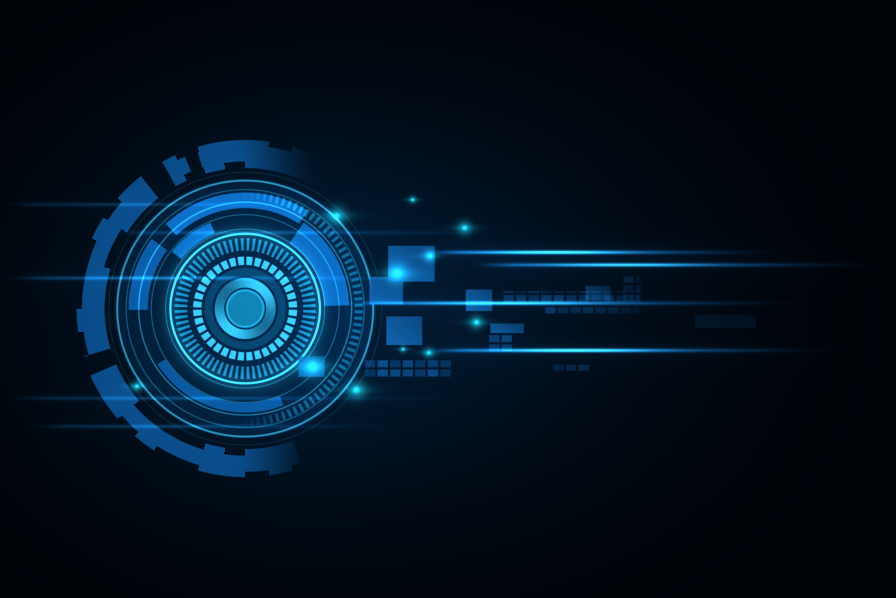
Reproduce this background procedurally as a WebGL 2 fragment shader.

```glsl
#version 300 es
precision highp float;
// A glowing technical dial on deep navy, with light streaks, panels and
// sparks running off to the right. Rings use polar bands and angular repeats;
// the rest uses box distances and Gaussian falloffs, all in canvas heights.
#define DIAL_CENTER vec2(0.410, 0.484)
#define GLOW_CENTER vec2(0.620, 0.490)
#define CELL_SIZE vec2(0.021, 0.0155)
#define NAVY vec3(0.000, 0.010, 0.027)
#define DEEP vec3(0.006, 0.088, 0.170)
#define BLUE vec3(0.050, 0.330, 0.580)
#define TEAL vec3(0.080, 0.500, 0.620)
#define CYAN vec3(0.250, 0.790, 0.880)
#define GEAR_STEPS 44.0

uniform vec2 u_resolution;
out vec4 fragColor;
const float TAU = 6.2831853;

// Streak: y, left, right, strength
const vec4 STREAKS[9] = vec4[](
  vec4(.658, .00, .60, .28), vec4(.611, .17, .90, .32), vec4(.535, .00, .76, .50),
  vec4(.578, .70, 1.33, 1.0), vec4(.557, .78, 1.50, .85), vec4(.493, .56, 1.37, .90),
  vec4(.414, .70, 1.42, 1.0), vec4(.334, .00, .82, .32), vec4(.287, .04, .72, .32));
// Panel and cell grid: center, half size
const vec4 PANELS[8] = vec4[](
  vec4(.688, .559, .039, .030), vec4(.646, .514, .028, .023),
  vec4(.676, .447, .030, .024), vec4(.801, .498, .022, .018),
  vec4(1.00, .510, .021, .012), vec4(.848, .451, .028, .008),
  vec4(1.213, .462, .051, .011), vec4(.521, .387, .022, .017));
const vec4 GRIDS[6] = vec4[](
  vec4(.682, .384, .0735, .0155), vec4(.955, .503, .115, .0100),
  vec4(.990, .480, .080, .006), vec4(.837, .426, .021, .0155),
  vec4(.955, .384, .0315, .006), vec4(1.056, .516, .0155, .022));
// Spark: position, radius
const vec3 SPARKS[11] = vec3[](
  vec3(.563, .639, .022), vec3(.777, .619, .016), vec3(.690, .666, .009),
  vec3(.719, .572, .014), vec3(.664, .543, .024), vec3(.797, .461, .016),
  vec3(.596, .348, .022), vec3(.523, .387, .026), vec3(.229, .354, .013),
  vec3(.674, .416, .008), vec3(.717, .410, .012));
// Thin ring: radius, half width, strength
const vec3 RINGS[7] = vec3[](
  vec3(.125, .0018, .95), vec3(.133, .0008, .35), vec3(.157, .0008, .35),
  vec3(.178, .0011, .45), vec3(.199, .0010, .30), vec3(.214, .0016, .60),
  vec3(.228, .0008, .12));
// Wide arc: inner radius, outer radius, middle turn, half turn
const vec4 ARCS[5] = vec4[](
  vec4(.132, .174, .080, .075), vec4(.163, .195, .450, .052),
  vec4(.168, .194, .265, .105), vec4(.158, .174, .700, .110),
  vec4(.135, .155, .353, .042));
// Gear piece: middle turn, half turn
const vec2 GEARS[4] = vec2[](
  vec2(.451, .095), vec2(.685, .120), vec2(.321, .011), vec2(.225, .072));

float hash(float n) {
  n = fract(n * 0.1031);
  n *= n + 33.33;
  return fract(n * (n + n));
}
float inside(float d, float px) { return 1.0 - smoothstep(-px, px, d); }
float band(float r, float lo, float hi, float px) {
  return inside(abs(r - 0.5 * (lo + hi)) - 0.5 * (hi - lo), px);
}
float sector(float turn, float mid, float halfTurn, float r, float px) {
  return inside((abs(fract(turn - mid + 0.5) - 0.5) - halfTurn) * TAU * r, px);
}
float ticks(float turn, float count, float fill, float r, float px) {
  return inside((abs(fract(turn * count) - 0.5) - 0.5 * fill) * TAU * r / count, px);
}
float box(vec2 p, vec2 halfSize, float px) {
  vec2 d = abs(p) - halfSize;
  return inside(max(d.x, d.y), px);
}

vec3 dial(vec2 d, float px) {
  float r = max(length(d), 1e-4), turn = fract(atan(d.y, d.x) / TAU);
  vec3 c = vec3(0.0, 0.05, 0.09) * inside(r - 0.218, px);
  // Core and the two segmented rings
  c += vec3(0.06, 0.36, 0.42) * inside(r - 0.033, px);
  c += CYAN * band(r, .035, .051, px) * (0.6 + 0.25 * cos(TAU * (turn - .15) * 2.0));
  c += CYAN * 0.30 * band(r, .029, .031, px);
  c += TEAL * 0.25 * band(r, .055, .068, px);
  c += CYAN * 0.85 * band(r, .073, .087, px) * ticks(turn, 36.0, .72, r, px);
  c += TEAL * 0.85 * band(r, .097, .118, px) * ticks(turn, 72.0, .48, r, px);
  c += CYAN * 0.18 * exp(-pow((r - .125) / .014, 2.0));
  for (int i = 0; i < 7; i++)
    c += CYAN * RINGS[i].z * inside(abs(r - RINGS[i].x) - RINGS[i].y, px);
  for (int i = 0; i < 5; i++) {
    vec4 a = ARCS[i];
    c += BLUE * (0.65 + 0.35 * hash(float(i) + 3.0))
       * band(r, a.x, a.y, px) * sector(turn, a.z, a.w, r, px);
  }
  c += TEAL * 0.55 * band(r, .183, .197, px) * ticks(turn, 110.0, .45, r, px)
     * smoothstep(-.02, .10, d.x);
  // Broken outer gear with uneven teeth, fading to the right
  float tooth = floor(turn * GEAR_STEPS);
  float lo = 0.235 + 0.011 * step(0.55, hash(tooth + 7.0));
  float hi = 0.282 - 0.009 * step(0.60, hash(tooth + 61.0));
  float gear = 0.0;
  for (int i = 0; i < 4; i++)
    gear = max(gear, sector(turn, GEARS[i].x, GEARS[i].y, r, px));
  c += BLUE * 0.75 * gear * band(r, lo, hi, px) * (1.0 - smoothstep(-.03, .13, d.x));
  return c;
}

void main() {
  vec2 p = gl_FragCoord.xy / u_resolution.y;
  float px = 0.9 / u_resolution.y;
  vec2 q = (p - GLOW_CENTER) * vec2(0.85, 1.2), d = p - DIAL_CENTER;
  // Background light and dial
  vec3 c = mix(NAVY, DEEP, exp(-6.0 * dot(q, q)));
  c += vec3(0.0, 0.035, 0.06) * exp(-14.0 * dot(d, d)) + dial(d, px);
  // Panels and grids of small cells
  float fade = 1.0 - 0.85 * smoothstep(0.70, 1.20, p.x);
  for (int i = 0; i < 8; i++) {
    vec2 e = p - PANELS[i].xy;
    float shade = 0.85 - 0.2 * dot(e / PANELS[i].zw, vec2(0.5));
    c = mix(c, BLUE * 1.15, shade * fade * box(e, PANELS[i].zw, px));
  }
  for (int i = 0; i < 6; i++) {
    vec2 e = p - GRIDS[i].xy, g = (e + GRIDS[i].zw) / CELL_SIZE, id = floor(g);
    float cell = box((fract(g) - 0.5) * CELL_SIZE, CELL_SIZE * vec2(.41, .38), px);
    float lit = 0.3 + 0.4 * hash(id.x + 17.0 * id.y + 31.0 * float(i));
    c += BLUE * lit * fade * cell * box(e, GRIDS[i].zw, px);
  }
  // Streaks with a hot core and a soft bloom
  for (int i = 0; i < 9; i++) {
    vec4 s = STREAKS[i];
    float t = (p.x - s.y) / (s.z - s.y), y = abs(p.y - s.x);
    float ends = smoothstep(0.0, 0.12, t) * (1.0 - smoothstep(0.45, 1.0, t));
    float hot = exp(-pow((t - 0.36) / 0.17, 2.0)) * s.w * s.w;
    c += ends * s.w * (BLUE * 0.8 * exp(-pow(y / .0032, 2.0)) + BLUE * 0.13 * exp(-y / .012));
    c += CYAN * hot * ends * exp(-pow(y / .0028, 2.0));
  }
  // Sparks
  for (int i = 0; i < 11; i++) {
    vec2 e = (p - SPARKS[i].xy) / SPARKS[i].z;
    float flare = exp(-2.0 * dot(e, e)) * 0.6 + exp(-18.0 * dot(e, e)) * 0.6;
    c += vec3(0.10, 0.70, 0.75) * (flare + 0.2 * exp(-dot(e * vec2(.6, 3.0), e * vec2(.6, 3.0))));
  }
  fragColor = vec4(min(c, vec3(0.45, 0.95, 1.0)), 1.0);
}
```
